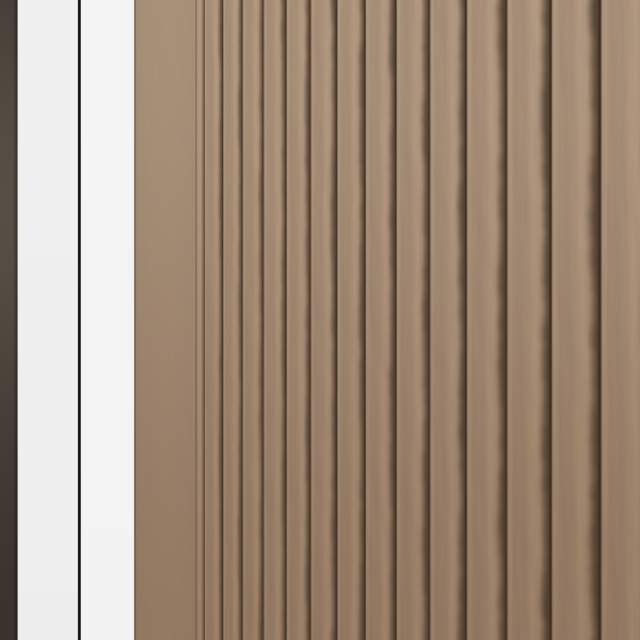
Reproduce this texture procedurally as a Shadertoy shader.

```glsl
// Fluted wooden wall in perspective beside a flat panel and two white boards.
#define FRAME_EDGE 0.0275
#define SEAM_X 0.1240
#define BOARD_EDGE 0.2095
#define FLUTE_START 0.3190
#define FLUTE_PITCH 0.0279
#define PERSPECTIVE 0.0318
#define WOBBLE 0.035
#define GRAIN 0.014
#define WOOD_TOP vec3(0.655, 0.560, 0.470)
#define WOOD_LOW vec3(0.575, 0.470, 0.382)
#define GROOVE vec3(0.245, 0.180, 0.130)
#define BOARD vec3(0.945, 0.945, 0.948)

// Antialiased step with a minimum softness in canvas units
float edge(float at, float x) {
    float w = max(0.0012, 0.8 / iResolution.x);
    return smoothstep(at - w, at + w, x);
}

// Soft line of a given half width
float line(float at, float halfWidth, float x) {
    return edge(at - halfWidth, x) * (1.0 - edge(at + halfWidth, x));
}

// Layered sines, roughly in -1..1, different for each seed
float waves(float t, float seed) {
    float sum = 0.0, amp = 0.5, freq = 17.0;
    for (int i = 0; i < 4; i++) {
        sum += amp * sin(t * freq + seed * (2.7 + float(i) * 1.9) + 1.3 * sin(t * freq * 0.37 + seed));
        freq *= 2.1;
        amp *= 0.65;
    }
    return sum;
}

// Fine streaks that run mostly along the wood
float woodGrain(vec2 p) {
    float bend = 0.7 * sin(p.y * 21.0 + p.x * 37.0);
    return 0.5 * sin(p.x * 410.0 + bend + p.y * 9.0)
         + 0.3 * sin(p.x * 690.0 - p.y * 33.0 + bend * 2.0)
         + 0.3 * sin(p.x * 150.0 + p.y * 47.0);
}

vec3 flutes(vec2 p, vec3 wood) {
    // Equal flutes on a receding wall
    float d = p.x - FLUTE_START;
    float n = d / (FLUTE_PITCH + PERSPECTIVE * d);
    float id = floor(n);
    float f = n - id;
    float px = max(fwidth(n), 0.025);
    float near = clamp(id / 13.0, 0.0, 1.0);
    float g = f + WOBBLE * waves(p.y, id + 1.0) * smoothstep(0.3, 0.7, f);

    // Rounded face: flat at left, lit shoulder, then shade
    float shoulder = exp(-pow((g - 0.64) / 0.14, 2.0));
    vec3 col = wood * (0.975 + 0.075 * shoulder);
    float shade = smoothstep(0.72, 0.98, g);
    col = mix(col, GROOVE, shade * mix(0.62, 0.80, near));

    // Crease with a thin lit rim on the next flute
    float rim = exp(-pow((f - 0.10) / 0.045, 2.0));
    col *= 1.0 + 0.06 * rim;
    float crease = 1.0 - smoothstep(0.01, 0.025 + px, min(f, 1.0 - f));
    return mix(col, GROOVE * 0.9, crease * mix(0.55, 0.78, near));
}

void mainImage(out vec4 fragColor, in vec2 fragCoord) {
    vec2 p = fragCoord / iResolution.xy;

    // Wood tone falls off toward the floor
    vec3 wood = mix(WOOD_LOW, WOOD_TOP, smoothstep(-0.1, 1.0, p.y));
    vec3 panel = wood * (0.985 + 0.02 * sin((p.x - BOARD_EDGE) * 30.0));
    panel *= 1.0 + 0.3 * GRAIN * woodGrain(p);

    // Fluted wall with its narrow first ridge
    vec3 wall = flutes(p, wood * 1.01);
    wall *= 1.0 + GRAIN * (woodGrain(p) + 0.5 * waves(p.y, p.x * 40.0));
    float ridge = FLUTE_START - 0.0125;
    vec3 lip = wood * (1.0 + 0.06 * line(ridge + 0.005, 0.003, p.x));
    lip = mix(lip, GROOVE, 0.5 * smoothstep(FLUTE_START - 0.005, FLUTE_START, p.x));
    wall = mix(lip, wall, edge(FLUTE_START, p.x));
    vec3 col = mix(panel, wall, edge(ridge, p.x));
    col *= 1.0 - 0.17 * line(ridge, 0.0015, p.x);

    // White boards and the seam between them
    vec3 board = BOARD * (0.985 + 0.02 * edge(SEAM_X, p.x) + 0.008 * p.y);
    board *= 1.0 - 0.93 * line(SEAM_X, 0.0022, p.x);
    col *= 1.0 - 0.22 * line(BOARD_EDGE + 0.001, 0.002, p.x);
    col = mix(board, col, edge(BOARD_EDGE, p.x));

    // Dark frame, brightest above the middle
    float glow = exp(-pow((p.y - 0.68) / 0.38, 2.0));
    vec3 frame = mix(vec3(0.225, 0.195, 0.170), vec3(0.340, 0.305, 0.270), glow);
    frame *= 1.0 - 0.35 * smoothstep(FRAME_EDGE - 0.008, FRAME_EDGE, p.x);
    col = mix(frame, col, edge(FRAME_EDGE, p.x));

    fragColor = vec4(clamp(col, 0.0, 1.0), 1.0);
}
```
